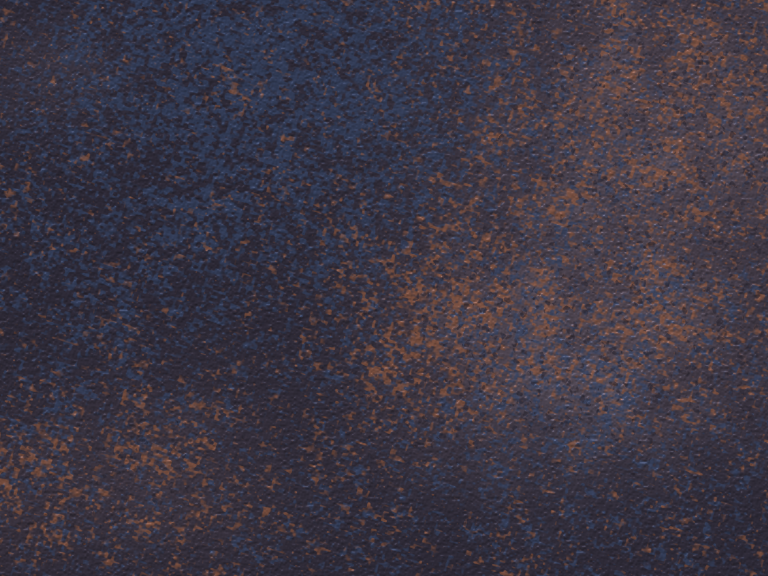
A Shadertoy shader for this texture:

```glsl
// Weathered metal plate: soft clouds of blue, rust and mauve haze over near-black.
// Broad glow fields set how densely fine noise flecks of each colour appear;
// dark pits and an embossed grain lit from above give the rough surface.

float hash(vec2 cell) {
    uvec2 q = uvec2(ivec2(cell)) * uvec2(1597334673u, 3812015801u);
    uint n = (q.x ^ q.y) * 1597334673u;
    n = (n ^ (n >> 15)) * 2246822519u;
    return float((n ^ (n >> 13)) >> 8) / 16777216.0;
}

float noise(vec2 p) {
    vec2 i = floor(p), f = fract(p);
    f = f * f * (3.0 - 2.0 * f);
    return mix(mix(hash(i), hash(i + vec2(1, 0)), f.x),
               mix(hash(i + vec2(0, 1)), hash(i + vec2(1, 1)), f.x), f.y);
}

float fbm(vec2 p) {
    float sum = 0.0, weight = 0.533;
    for (int i = 0; i < 4; i++) {
        sum += weight * noise(p);
        p = mat2(1.6, 1.2, -1.2, 1.6) * p + 17.3;
        weight *= 0.5;
    }
    return sum;
}

// Soft elliptical patch, 1 at its centre
float glow(vec2 p, vec2 centre, vec2 radius) {
    vec2 d = (p - centre) / radius;
    return exp(-dot(d, d));
}

// Fine speckle, slightly wider than tall
float speckle(vec2 p) {
    vec2 q = mat2(0.96, 0.28, -0.28, 0.96) * p * vec2(165, 195);
    return 0.55 * noise(q) + 0.3 * noise(q * 0.53 + 31.0) + 0.15 * noise(q * 0.21 + 57.0);
}

// Share of flecks grows with density
float flecks(float grain, float density) {
    return smoothstep(0.58, 0.88, grain + 0.28 * density);
}

// Scattered round pits, one candidate per cell
float pits(vec2 p, float density) {
    vec2 q = p * 78.0 + 0.6 * vec2(noise(p * 170.0), noise(p * 170.0 + 40.0));
    float cover = 0.0;
    for (int y = -1; y <= 1; y++)
    for (int x = -1; x <= 1; x++) {
        vec2 cell = floor(q) + vec2(x, y);
        vec2 centre = cell + vec2(hash(cell + 101.0), hash(cell + 202.0));
        float radius = mix(0.12, 0.36, hash(cell + 303.0));
        float present = step(hash(cell + 404.0), density);
        cover = max(cover, present * (1.0 - smoothstep(radius - 0.15, radius + 0.15, length(q - centre))));
    }
    return cover;
}

float surface(vec2 p) {
    return 0.6 * noise(p * vec2(150, 200)) + 0.4 * noise(p * vec2(270, 310) + 9.0);
}

void mainImage(out vec4 fragColor, in vec2 fragCoord) {
    vec2 uv = fragCoord / iResolution.xy;
    vec2 p = uv * vec2(1.3333, 1.0);
    vec2 w = p + 0.16 * (vec2(fbm(p * 4.0 + 5.0), fbm(p * 4.0 + 80.0)) - 0.5);
    float mottling = fbm(p * 14.0 + 23.0) - 0.5;

    // Broad colour fields
    float haze = 0.72 * glow(w, vec2(1.14, 0.78), vec2(0.36, 0.30))
               + 0.72 * glow(w, vec2(1.04, 0.37), vec2(0.27, 0.20))
               + 0.30 * glow(w, vec2(0.07, 0.89), vec2(0.14, 0.09))
               + 0.22 * glow(w, vec2(0.26, 0.18), vec2(0.26, 0.16));
    float blue = 0.90 * glow(w, vec2(0.50, 0.98), vec2(0.42, 0.27))
               + 0.45 * glow(w, vec2(0.45, 0.66), vec2(0.40, 0.28))
               + 0.50 * glow(w, vec2(1.05, 0.36), vec2(0.30, 0.27))
               + 0.25 * glow(w, vec2(0.10, 0.35), vec2(0.30, 0.30)) + 0.1;
    float rust = 0.58 * glow(w, vec2(1.18, 0.80), vec2(0.38, 0.34))
               + 0.58 * glow(w, vec2(0.78, 0.44), vec2(0.15, 0.19))
               + 0.45 * glow(w, vec2(1.14, 0.42), vec2(0.22, 0.16))
               + 0.48 * glow(w, vec2(0.30, 0.18), vec2(0.20, 0.17))
               + 0.40 * glow(w, vec2(0.03, 0.12), vec2(0.13, 0.18));

    // Dark ground, haze and brown wash, then blue and rust flecks
    vec3 color = mix(vec3(0.170, 0.157, 0.207), vec3(0.37, 0.335, 0.385),
                     clamp(haze * (0.9 + mottling), 0.0, 1.0));
    color = mix(color, vec3(0.33, 0.25, 0.26), clamp(0.35 * rust, 0.0, 1.0));
    color = mix(color, vec3(0.20, 0.26, 0.385), 0.7 * flecks(speckle(p), blue + 0.5 * mottling));
    color = mix(color, vec3(0.54, 0.33, 0.23), 0.7 * flecks(speckle(p + 7.0), rust + 0.7 * mottling - 0.12));
    color = mix(color, vec3(0.17, 0.155, 0.20), 0.6 * pits(p, 0.08 + 0.4 * clamp(haze + rust, 0.0, 1.0)));

    // Embossed grain with small pale glints
    float relief = surface(p) - surface(p + vec2(-0.001, 0.003));
    color *= 1.0 + 0.42 * relief;
    color += vec3(0.2, 0.21, 0.24) * smoothstep(0.2, 0.6, relief) * (0.3 + 0.3 * haze);

    fragColor = vec4(clamp(color, 0.0, 1.0), 1.0);
}
```
